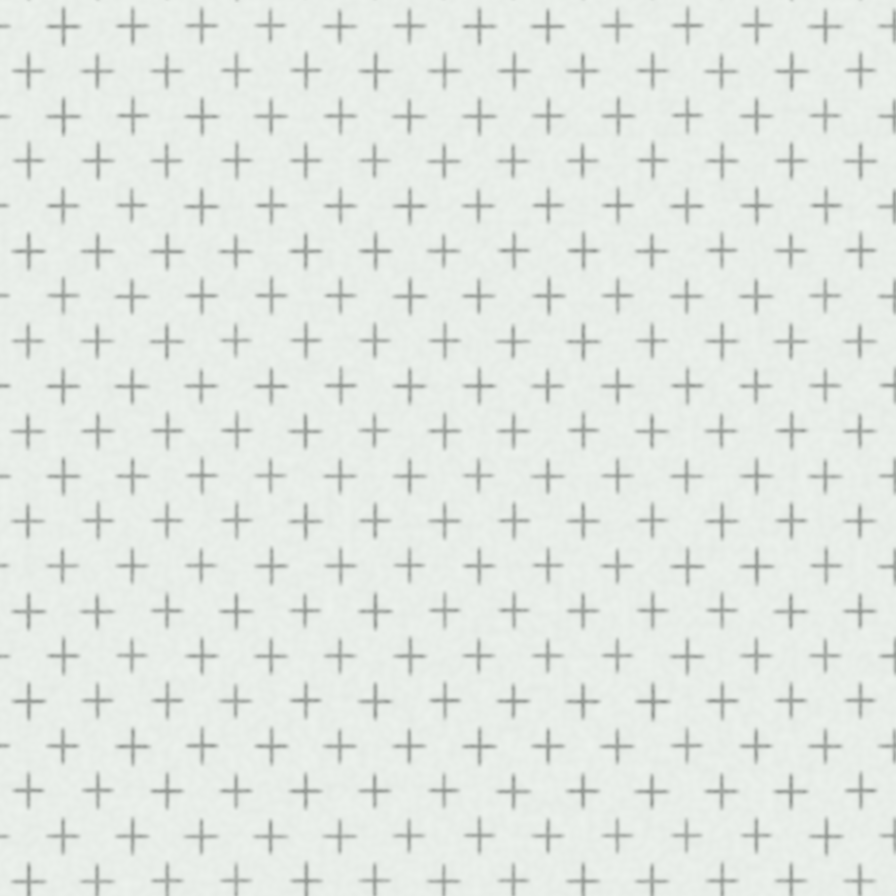
Write a Shadertoy shader that draws this pattern.

```glsl
const vec2 PITCH = vec2(0.0774, 0.05023);        // column and row spacing
const vec2 FIRST_CROSS = vec2(0.0703, 0.0290);   // measured from the top left
const vec2 ARM_REACH = vec2(0.0185, 0.0205);     // half lengths across and down
const float STROKE = 0.0027;
const vec3 CLOTH = vec3(0.912, 0.932, 0.912);
const vec3 INK = vec3(0.585, 0.605, 0.585);

float hash(vec2 p) {
    vec3 q = fract(vec3(p.xyx) * 0.1031);
    q += dot(q, q.yzx + 33.33);
    return fract((q.x + q.y) * q.z);
}

vec2 gradientAt(vec2 cell) {
    float angle = 6.2832 * hash(cell + 17.0);
    return vec2(cos(angle), sin(angle));
}

float gradientNoise(vec2 p) {
    vec2 cell = floor(p);
    vec2 f = p - cell;
    vec2 u = f * f * f * (f * (f * 6.0 - 15.0) + 10.0);
    vec2 e = vec2(0.0, 1.0);
    float low = mix(dot(gradientAt(cell), f),
                    dot(gradientAt(cell + e.yx), f - e.yx), u.x);
    float high = mix(dot(gradientAt(cell + e.xy), f - e.xy),
                     dot(gradientAt(cell + e.yy), f - e.yy), u.x);
    return mix(low, high, u.y);
}

// Soft stroke along the x axis with fading ends
float softArm(vec2 p, float reach, float width) {
    float across = p.y / width;
    float taper = 1.0 - smoothstep(reach - 0.006, reach + 0.004, abs(p.x));
    return exp(-across * across) * taper;
}

float cross2D(vec2 p, vec2 reach, vec2 strength, float width) {
    float horizontal = strength.x * softArm(p, reach.x, width);
    float vertical = strength.y * softArm(p.yx, reach.y, width);
    return 1.0 - (1.0 - horizontal) * (1.0 - vertical);
}

// Ink coverage of staggered rows of crosses
float crossField(vec2 p, vec2 pitch, float width) {
    float row = floor(p.y / pitch.y + 0.5);
    float stagger = 0.5 * mod(row, 2.0);
    float column = floor(p.x / pitch.x + stagger + 0.5);
    vec2 local = p - vec2(column - stagger, row) * pitch;

    // Print strength varies by line and by individual cross
    vec2 cell = vec2(column, row) + 40.0;
    vec2 byLine = vec2(hash(vec2(cell.y, 3.0)),
                       hash(vec2(cell.x, 8.0 + 10.0 * stagger)));
    vec2 byCross = vec2(hash(cell), hash(cell + 91.0));
    vec2 strength = mix(vec2(0.62), vec2(0.88), mix(byLine, byCross, 0.45));
    vec2 reach = ARM_REACH * mix(vec2(0.93), vec2(1.06), byCross.yx);
    vec2 drift = (byCross - 0.5) * 0.0015;
    return cross2D(local - drift, reach, strength, width);
}

void mainImage(out vec4 fragColor, in vec2 fragCoord) {
    vec2 p = fragCoord / iResolution.y;
    float width = max(STROKE, 0.7 / iResolution.y);

    // Crosses, counted downward from the top
    vec2 fromTop = vec2(p.x, 1.0 - p.y) - FIRST_CROSS;
    float ink = crossField(fromTop, PITCH, width);
    ink *= 1.0 + 0.3 * gradientNoise(p * 150.0);

    // Faint mottling of the cloth
    float mottle = 0.018 * gradientNoise(p * 110.0)
                 + 0.010 * gradientNoise(p * 45.0 + 7.0);
    vec3 color = mix(CLOTH + mottle, INK, clamp(ink, 0.0, 1.0));
    fragColor = vec4(color, 1.0);
}
```
